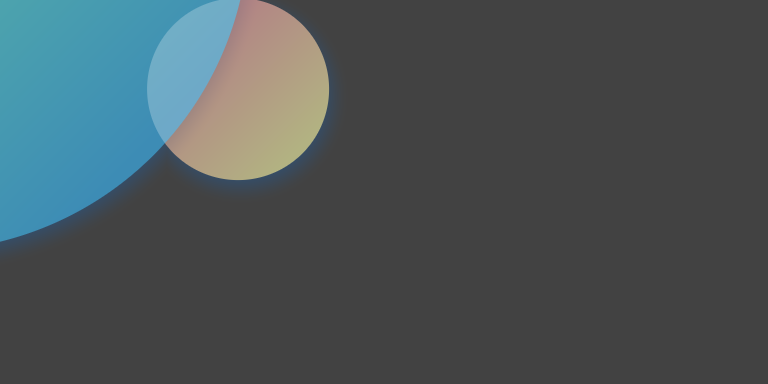
This background is drawn by a WebGL 1 fragment shader. Its source:

```glsl
precision highp float;
// Two overlapping gradient discs with soft blue shadows on a charcoal backdrop.

uniform vec2 u_resolution;

const vec3 CHARCOAL = vec3(0.26);
const vec3 SHADOW = vec3(0.20, 0.31, 0.43);
const vec3 TEAL = vec3(0.30, 0.64, 0.68);
const vec3 AZURE = vec3(0.24, 0.55, 0.71);
const vec3 ROSE = vec3(0.70, 0.52, 0.52);
const vec3 OLIVE = vec3(0.70, 0.70, 0.51);

// Signed distance to a circle, negative inside.
float circle(vec2 p, vec2 center, float radius) {
  return length(p - center) - radius;
}

// Antialiased coverage of a shape.
float cover(float dist, float pixel) {
  return clamp(0.5 - dist / pixel, 0.0, 1.0);
}

// Blurred shadow, shifted down and slightly right.
float shadow(vec2 p, vec2 center, float radius) {
  const vec2 offset = vec2(0.006, -0.018);
  const float blur = 0.046;
  return 1.0 - smoothstep(-blur, blur, circle(p, center + offset, radius));
}

// Linear blend between two colours over a range of the diagonal.
vec3 ramp(vec3 from, vec3 to, float start, float end, float t) {
  return mix(from, to, clamp((t - start) / (end - start), 0.0, 1.0));
}

void main() {
  // Height-based units, origin at the lower left.
  vec2 p = gl_FragCoord.xy / u_resolution.y;
  float pixel = 1.0 / u_resolution.y;
  float diagonal = p.x + 1.0 - p.y;

  vec2 bigCenter = vec2(-0.203, 1.198);
  float bigRadius = 0.852;
  vec2 smallCenter = vec2(0.620, 0.768);
  float smallRadius = 0.237;

  float big = cover(circle(p, bigCenter, bigRadius), pixel);
  float small = cover(circle(p, smallCenter, smallRadius), pixel);
  float bigShadow = shadow(p, bigCenter, bigRadius);
  float smallShadow = shadow(p, smallCenter, smallRadius);

  // Backdrop and shadows
  vec3 color = mix(CHARCOAL, SHADOW, max(bigShadow, smallShadow));

  // Small warm disc, faintly shaded by the large one
  vec3 warm = ramp(ROSE, OLIVE, 0.651, 1.172, diagonal);
  warm = mix(warm, SHADOW, 0.2 * bigShadow);
  color = mix(color, warm, small);

  // Large cool disc, lightened where the discs overlap
  vec3 cool = ramp(TEAL, AZURE, 0.0, 0.755, diagonal);
  cool = mix(cool, vec3(1.0), 0.25 * small);
  color = mix(color, cool, big);

  gl_FragColor = vec4(color, 1.0);
}
```
